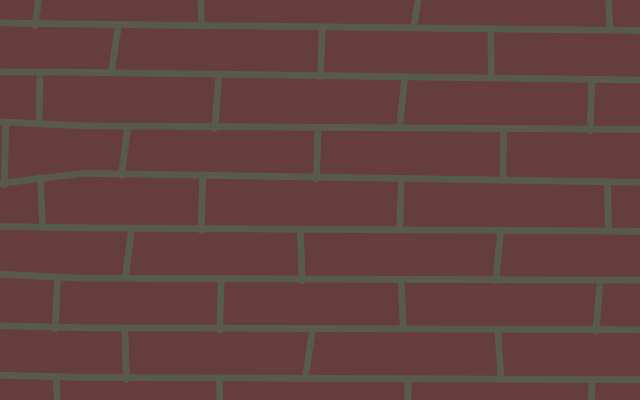
Write a Shadertoy shader that draws this pattern.

```glsl
// Hand-drawn running-bond brick wall: flat red bricks, wobbly grey-green mortar lines.
#define COURSE_H 0.1267
#define BRICK_W 0.4833
#define FIRST_BED 0.0590
#define FIRST_HEAD 0.048
#define HALF_LINE 0.0084
#define KINK_X 0.208
#define HEAD_JITTER 0.032
#define SPECIAL_COURSE 3.0
#define BRICK_COLOR vec3(0.400, 0.240, 0.240)
#define MORTAR_COLOR vec3(0.345, 0.353, 0.300)

float hash(vec2 p) {
    vec3 q = fract(p.xyx * vec3(0.1031, 0.1030, 0.0973) + 0.37);
    q += dot(q, q.yzx + 33.33);
    return fract((q.x + q.y) * q.z);
}

bool isSpecial(float course) {
    return mod(course, 8.0) == SPECIAL_COURSE;
}

// Height of the mortar bed under a course; it bends once near the left edge.
float bedY(float course, float x) {
    float y = FIRST_BED + course * COURSE_H + 0.012 * (hash(vec2(course, 11.0)) - 0.5);
    float drop = 0.003 + 0.022 * hash(vec2(course, 23.0));
    float rise = isSpecial(course) ? 0.025 : -0.016 * hash(vec2(course, 37.0));
    y += drop * max(x - KINK_X, 0.0) / (1.6 - KINK_X);
    return y + rise * max(KINK_X - x, 0.0) / KINK_X;
}

float segmentDistance(vec2 p, vec2 a, vec2 b) {
    vec2 ab = b - a;
    float t = clamp(dot(p - a, ab) / dot(ab, ab), 0.0, 1.0);
    return length(p - a - ab * t);
}

// Leaning stroke between two beds, with loose rounded ends.
float headDistance(vec2 p, float course, float column, float start) {
    vec2 id = vec2(course, column + 50.0);
    float x = start + column * BRICK_W;
    if (x > 0.0 && x < 0.1) x += 0.073;                        // short edge brick
    if (isSpecial(course) && column == -1.0) x = 0.0125;       // extra edge joint
    else x += 2.0 * HEAD_JITTER * (hash(id) - 0.5);
    float swing = 2.0 * hash(id + 7.3) - 1.0;
    float lean = 0.002 + 0.010 * swing * abs(swing);
    float slack = hash(id + 19.7);
    float top = bedY(course - 1.0, x) + mix(-0.002, 0.010, hash(id + 31.1));
    float bottom = bedY(course, x) + mix(0.005, -0.024, slack * slack * slack);
    return segmentDistance(p, vec2(x + lean, top), vec2(x - lean, bottom));
}

void mainImage(out vec4 fragColor, in vec2 fragCoord) {
    // Canvas height is one unit; y runs downward.
    vec2 p = vec2(fragCoord.x, iResolution.y - fragCoord.y) / iResolution.y;
    float nearCourse = ceil((p.y - FIRST_BED) / COURSE_H);
    float d = 1.0;

    // Nearest bed or head joint among the neighbouring courses.
    for (int j = -1; j <= 1; j++) {
        float course = nearCourse + float(j);
        d = min(d, abs(p.y - bedY(course, p.x)));
        float start = FIRST_HEAD + 0.5 * BRICK_W * mod(course, 2.0);
        float nearColumn = round((p.x - start) / BRICK_W);
        for (int i = -1; i <= 1; i++) {
            d = min(d, headDistance(p, course, nearColumn + float(i), start));
        }
    }

    float pixel = 1.0 / iResolution.y;
    float mortar = 1.0 - smoothstep(-0.6 * pixel, 0.6 * pixel, d - HALF_LINE);
    fragColor = vec4(mix(BRICK_COLOR, MORTAR_COLOR, mortar), 1.0);
}
```
